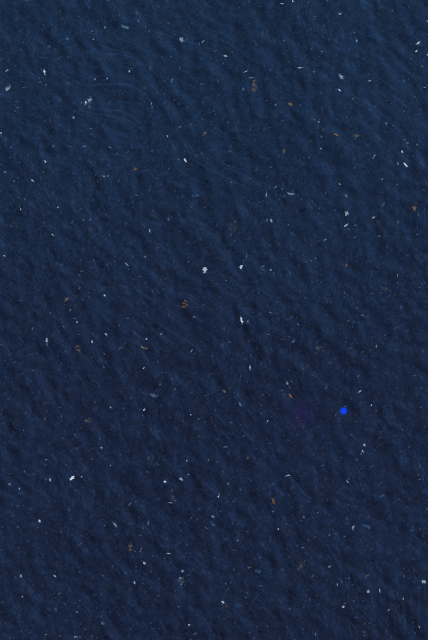
Reproduce this texture procedurally as a WebGL 2 fragment shader.

```glsl
#version 300 es
precision highp float;
// Dark navy sheet with slanted shallow dimples, fine fibres and grain, strewn
// with pale dust, flakes and tan fluff. Relief is lit stretched value noise;
// the debris is jittered ellipses with ragged edges on hashed grids.
uniform vec2 u_resolution;
out vec4 fragColor;

const vec3 SHADOW = vec3(0.086, 0.120, 0.202);
const vec3 LIGHT = vec3(0.138, 0.208, 0.335);
const vec3 WHITE_DUST = vec3(0.78, 0.85, 0.90);
const vec3 BLUE_DUST = vec3(0.28, 0.44, 0.60);
const vec3 TAN_DUST = vec3(0.46, 0.43, 0.38);
const vec3 RUST_DUST = vec3(0.60, 0.38, 0.20);
const vec3 BEAD = vec3(0.07, 0.25, 0.95);
const vec3 STAIN = vec3(0.16, 0.13, 0.31);
const vec2 BEAD_POS = vec2(0.537, 0.358);
const vec2 STAIN_POS = vec2(0.470, 0.353);
const float BEAD_RADIUS = 0.0054;
const float SLANT = -1.02;          // direction of dimples, radians
const float BASE_TONE = 0.30;
const float TOP_GLOW = 0.27;
const float CLOUD = 0.24;
const float RELIEF = 0.80;
const float FIBRE = 0.42;
const float GRAIN = 0.68;
const float HUE_GRAIN = 0.030;

// Four random values per grid cell
vec4 hash4(vec2 cell, float seed) {
    ivec2 c = ivec2(floor(cell));
    uvec4 v = uvec4(uint(c.x), uint(c.y), uint(seed), 7u);
    v = v * 1664525u + 1013904223u;
    for (int i = 0; i < 2; i++) {
        v += v.yzxy * v.wxyz;
        v ^= v >> 16u;
    }
    return vec4(v >> 8u) / 16777216.0;
}

float noise(vec2 p, float seed) {
    vec2 c = floor(p), f = fract(p);
    f = f * f * (3.0 - 2.0 * f);
    float low = mix(hash4(c, seed).x, hash4(c + vec2(1, 0), seed).x, f.x);
    float high = mix(hash4(c + vec2(0, 1), seed).x, hash4(c + vec2(1, 1), seed).x, f.x);
    return mix(low, high, f.y);
}

vec2 rotate(vec2 p, float a) {
    float c = cos(a), s = sin(a);
    return vec2(c * p.x + s * p.y, c * p.y - s * p.x);
}

// Height of the slanted dimples
float dimples(vec2 p) {
    vec2 q = rotate(p, SLANT);
    q.y += 0.012 * noise(p * 22.0, 3.0);
    return 0.6 * noise(q * vec2(34.0, 64.0), 1.0) + 0.4 * noise(q * vec2(80.0, 140.0), 2.0);
}

vec3 sheet(vec2 p) {
    vec2 q = rotate(p, SLANT + 0.25 * (noise(p * 9.0, 4.0) - 0.5));
    float slope = dimples(p + vec2(0.004, 0.003)) - dimples(p - vec2(0.004, 0.003));
    float fibre = smoothstep(0.60, 1.0, noise(q * vec2(130.0, 380.0), 5.0));
    float grain = 0.65 * noise(p * 470.0, 6.0) + 0.35 * noise(p * 230.0, 7.0) - 0.5;
    float cloud = 0.6 * noise(p * 5.0, 8.0) + 0.4 * noise(p * 13.0, 10.0) - 0.5;
    float glow = smoothstep(0.35, 1.0, p.y);
    float tone = BASE_TONE + TOP_GLOW * glow + CLOUD * cloud;
    tone += RELIEF * slope + FIBRE * (fibre - 0.1) + GRAIN * grain;
    vec3 col = mix(SHADOW, LIGHT, clamp(tone, -0.4, 1.6));
    vec3 tint = vec3(-0.010, 0.006, 0.002) * glow;
    float hue = 0.6 * noise(p * 330.0, 9.0) + 0.4 * noise(p * 60.0, 11.0) - 0.5;
    return col + tint + HUE_GRAIN * vec3(-0.5, 0.0, 1.0) * hue;
}

// One layer of ragged ellipses; size holds smallest and largest radius
vec3 scatter(vec3 col, vec2 p, float cellSize, float share, vec2 size,
             float opacity, float warmth, float seed) {
    float px = 0.7 / u_resolution.y;
    float ragged = noise(p * 420.0, seed + 2.0) - 0.5;
    vec2 home = floor(p / cellSize);
    for (int j = -1; j <= 1; j++)
    for (int i = -1; i <= 1; i++) {
        vec2 cell = home + vec2(i, j);
        vec4 place = hash4(cell, seed);
        if (place.z > share) continue;
        vec4 look = hash4(cell, seed + 1.0);
        vec2 q = rotate(p - (cell + place.xy) * cellSize, 6.2832 * place.w);
        float r = mix(size.x, size.y, look.x * look.x);
        vec2 axes = r * vec2(1.0 + 0.8 * look.y, 1.0 - 0.4 * look.y);
        float d = (length(q / axes) - 1.0 + 1.3 * ragged) * axes.y;
        vec3 dust = mix(BLUE_DUST, WHITE_DUST, smoothstep(0.1, 0.6, look.z));
        if (look.w < warmth) dust = mix(TAN_DUST, RUST_DUST, pow(look.z, 3.0));
        float cover = smoothstep(px, -px, d);
        col = mix(col, dust, cover * opacity * mix(0.4, 1.0, look.z));
    }
    return col;
}

void main() {
    vec2 p = gl_FragCoord.xy / u_resolution.y;
    float px = 1.0 / u_resolution.y;
    vec3 col = sheet(p);

    // Faint violet stain
    vec2 off = p - STAIN_POS;
    col = mix(col, STAIN, 0.6 * exp(-dot(off, off) / 0.0003));

    // Fluff, faint dust, bright dust, flakes
    float lint = smoothstep(0.35, 0.75, noise(p * 340.0, 30.0));
    col = scatter(col, p, 0.110, 0.24, vec2(0.0035, 0.0070), 0.12 + 0.5 * lint, 0.85, 40.0);
    col = scatter(col, p, 0.012, 0.38, vec2(0.0005, 0.0011), 0.36, 0.15, 50.0);
    col = scatter(col, p, 0.030, 0.28, vec2(0.0009, 0.0019), 0.80, 0.15, 60.0);
    col = scatter(col, p, 0.070, 0.32, vec2(0.0018, 0.0034), 0.95, 0.10, 70.0);

    // Single blue bead
    float bead = length(off + STAIN_POS - BEAD_POS) - BEAD_RADIUS;
    col = mix(col, BEAD, smoothstep(px, -px, bead));
    fragColor = vec4(col, 1.0);
}
```
